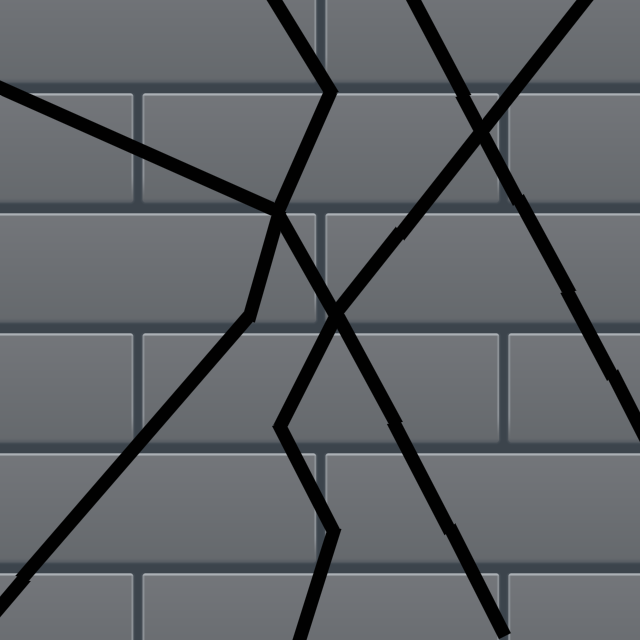
Give the GLSL for this pattern, as a Shadertoy shader.

```glsl
// A running-bond wall of grey bricks with lit rims, crossed by black cracks.
// Bricks are rounded boxes in a grid whose alternate rows shift by half a brick;
// each crack is a chain of square-ended strokes, nudged sideways in turn.

const vec2 PITCH = vec2(0.5716, 0.1875);   // brick plus mortar
const vec2 FACE = vec2(0.5573, 0.1706);    // brick alone

float roundedBox(vec2 p, vec2 halfSize, float radius) {
    vec2 q = abs(p) - halfSize + radius;
    return length(max(q, 0.0)) + min(max(q.x, q.y), 0.0) - radius;
}

// Square-ended stroke from a to b, moved sideways by shift
float stroke(vec2 p, vec2 a, vec2 b, float shift) {
    vec2 along = normalize(b - a);
    vec2 rel = p - 0.5 * (a + b);
    vec2 local = vec2(dot(rel, along), dot(rel, vec2(-along.y, along.x)) - shift);
    vec2 q = abs(local) - vec2(0.5 * distance(a, b) + 0.004, 0.0105);
    return max(q.x, q.y);
}

float crack(vec2 p, vec2 joints[6]) {
    float d = 1.0;
    for (int i = 0; i < 5; i++) {
        float shift = (i % 2 == 0) ? 0.0013 : -0.0013;
        d = min(d, stroke(p, joints[i], joints[i + 1], shift));
    }
    return d;
}

float cracks(vec2 p) {
    float d = crack(p, vec2[6](vec2(0.423, 1.007), vec2(0.517, 0.854), vec2(0.435, 0.668),
                               vec2(0.388, 0.503), vec2(0.036, 0.096), vec2(-0.02, 0.03)));
    d = min(d, crack(p, vec2[6](vec2(-0.01, 0.866), vec2(0.435, 0.668), vec2(0.525, 0.509),
                                vec2(0.617, 0.339), vec2(0.703, 0.173), vec2(0.786, 0.009))));
    d = min(d, crack(p, vec2[6](vec2(0.918, 1.007), vec2(0.625, 0.635), vec2(0.525, 0.509),
                                vec2(0.4375, 0.336), vec2(0.521, 0.173), vec2(0.465, -0.005))));
    return min(d, crack(p, vec2[6](vec2(0.641, 1.007), vec2(0.724, 0.85), vec2(0.81, 0.6875),
                                   vec2(0.888, 0.544), vec2(0.957, 0.414), vec2(1.015, 0.3))));
}

vec3 brickWall(vec2 p, float aa) {
    // Position inside the brick, measured from its top edge and its centre line
    float course = (0.8542 - p.y) / PITCH.y;
    float down = fract(course) * PITCH.y;
    float offset = 0.2155 + 0.5 * PITCH.x * mod(floor(course), 2.0);
    float across = (fract((p.x - offset) / PITCH.x) - 0.5) * PITCH.x;
    float d = roundedBox(vec2(across, down - 0.5 * FACE.y), 0.5 * FACE, 0.005);

    // Mortar, a little paler where it meets the brick
    vec3 mortar = mix(vec3(0.28, 0.31, 0.34), vec3(0.235, 0.268, 0.3), smoothstep(0.0, 0.004, d));

    // Face shaded from top to bottom, with a dark foot
    vec3 face = mix(vec3(0.453, 0.463, 0.48), vec3(0.395, 0.41, 0.425), down / FACE.y);
    face = mix(face, vec3(0.33, 0.35, 0.38), 0.8 * smoothstep(0.163, 0.1706, down));

    // Lit rim: soft on the sides, bright along the top
    float side = smoothstep(-0.0045, -0.0015, abs(across) - 0.5 * FACE.x);
    face = mix(face, vec3(0.55, 0.57, 0.59), side * (1.0 - smoothstep(0.125, 0.168, down)));
    face = mix(face, vec3(0.67, 0.69, 0.71), 1.0 - smoothstep(0.002, 0.005, down));

    return mix(face, mortar, smoothstep(-aa, aa, d));
}

void mainImage(out vec4 fragColor, in vec2 fragCoord) {
    vec2 p = fragCoord / iResolution.y;
    float aa = 0.75 / iResolution.y;
    vec3 color = brickWall(p, aa);
    color = mix(vec3(0.004), color, smoothstep(-aa, aa, cracks(p)));
    fragColor = vec4(color, 1.0);
}
```
